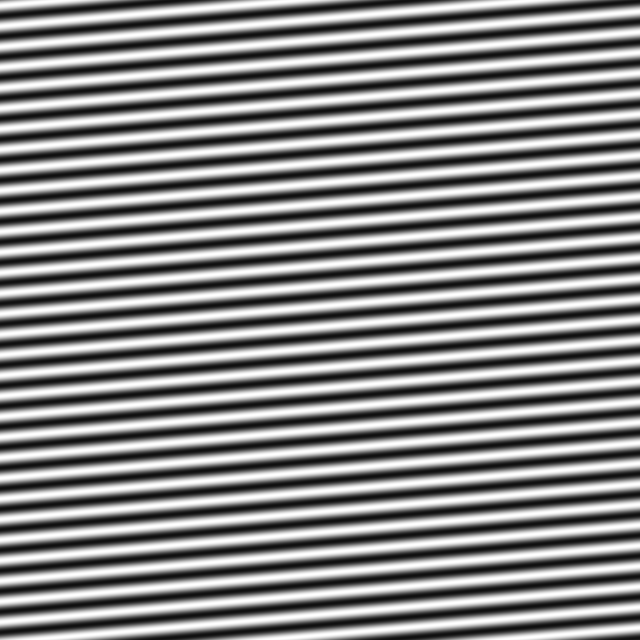
Reproduce this pattern procedurally as a three.js fragment shader.

```glsl
// Soft sinusoidal grating of dark and light bands, tilted slightly upward to the right.
varying vec2 vUv;

const float TAU = 6.28319;
const float TILT_DEGREES = 5.0;
const float BANDS_PER_UNIT = 31.27;           // counted at right angles to the bands
const vec2 DARK_ANCHOR = vec2(0.0, 0.975);    // a point on the centre of a dark band
const vec3 DARK = vec3(0.06);
const vec3 LIGHT = vec3(1.0);

// Signed distance from a line through anchor, tilted by angle.
float distanceAcross(vec2 p, vec2 anchor, float angle) {
  vec2 normal = vec2(-sin(angle), cos(angle));
  return dot(p - anchor, normal);
}

// Smooth wave from 0 to 1, with a trough at distance zero.
float wave(float dist, float frequency) {
  return 0.5 - 0.5 * cos(TAU * frequency * dist);
}

void main() {
  float across = distanceAcross(vUv, DARK_ANCHOR, radians(TILT_DEGREES));
  float brightness = wave(across, BANDS_PER_UNIT);
  gl_FragColor = vec4(mix(DARK, LIGHT, brightness), 1.0);
}
```
